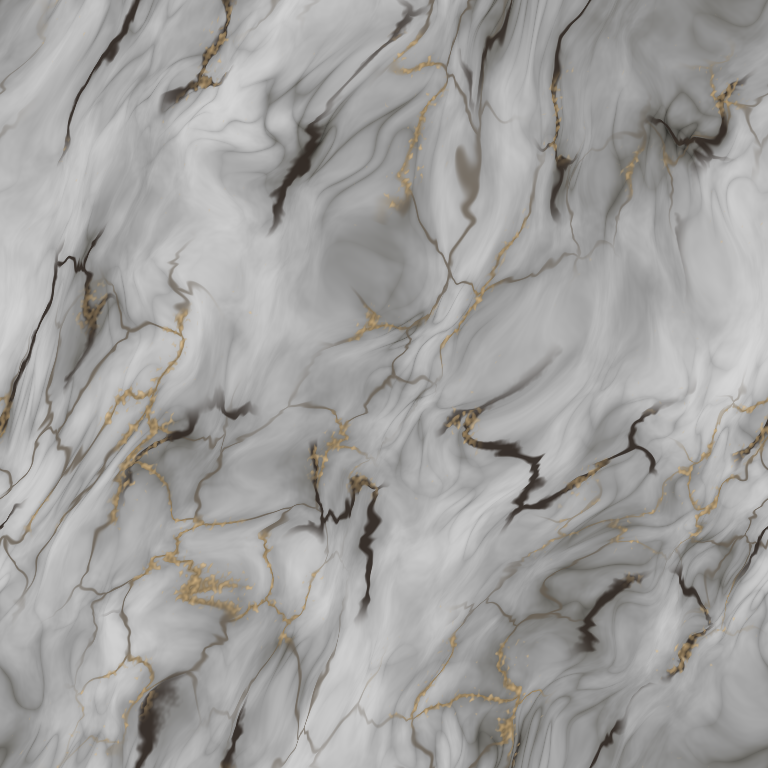
Reproduce this texture procedurally as a three.js fragment shader.

```glsl
// Seamless grey and white marble with steep flowing grain, dark cracks and gold veins.
varying vec2 vUv;

const float GRAIN_SCALE = 2.236; // length of the grain axes, sqrt(5)
const vec2 QUIET_CORNER = vec2(0.306, 0.6875); // keeps bold veins off the canvas edges
const vec3 CRACK_DARK = vec3(0.19, 0.16, 0.14);
const vec3 VEIN_BROWN = vec3(0.40, 0.36, 0.31);
const vec3 VEIN_GOLD = vec3(0.59, 0.50, 0.36);

// Whole-number rotation: x runs across the grain, y along it.
vec2 toGrain(vec2 uv) {
  return vec2(2.0 * uv.x - uv.y, uv.x + 2.0 * uv.y);
}

// Random pair per grain cell, wrapped so that it repeats once per canvas.
vec2 cellHash(vec2 cell, vec2 cells, float seed) {
  vec2 k = cell * cells.yx;
  vec2 id = vec2(2.0 * k.x + k.y, 2.0 * k.y - k.x);
  id = floor(mod(id + 0.5, 5.0 * cells.x * cells.y)) + seed * 17.3;
  vec3 p = fract(id.xyx * vec3(0.1031, 0.1030, 0.0973));
  p += dot(p, p.yzx + 33.33);
  return fract((p.xx + p.yz) * p.zy);
}

float cornerSlope(vec2 cell, vec2 offset, vec2 cells, float seed) {
  float angle = 6.2832 * cellHash(cell, cells, seed).x;
  return dot(vec2(cos(angle), sin(angle)), offset);
}

// Gradient noise on the rotated lattice.
float noise(vec2 uv, vec2 cells, float seed) {
  vec2 p = toGrain(uv) * cells;
  vec2 i = floor(p);
  vec2 f = p - i;
  vec2 w = f * f * f * (f * (f * 6.0 - 15.0) + 10.0);
  vec2 e = vec2(1.0, 0.0);
  float low = mix(cornerSlope(i, f, cells, seed), cornerSlope(i + e, f - e, cells, seed), w.x);
  float high = mix(cornerSlope(i + e.yx, f - e.yx, cells, seed),
                   cornerSlope(i + 1.0, f - 1.0, cells, seed), w.x);
  return mix(low, high, w.y);
}

float layeredNoise(vec2 uv, vec2 cells, float gain, float seed) {
  float sum = 0.0;
  float amount = 1.0;
  for (int i = 0; i < 5; i++) {
    sum += amount * noise(uv, cells, seed + float(i));
    cells *= 2.0;
    amount *= gain;
  }
  return sum;
}

vec2 bend(vec2 uv, vec2 cells, float amount, float seed) {
  return uv + amount * vec2(noise(uv, cells, seed), noise(uv, cells, seed + 7.0));
}

// Offset from a point, in cell units, to the scattered seed of one cell.
vec2 seedOffset(vec2 p, vec2 cell, vec2 cells, float seed) {
  return cell + 0.1 + 0.8 * cellHash(cell, cells, seed) - p;
}

// Cellular noise: distance to the nearest cell border, in canvas units.
float borderDistance(vec2 uv, vec2 cells, float seed) {
  vec2 p = toGrain(uv) * cells;
  vec2 base = floor(p);
  vec2 nearest = vec2(8.0);
  for (int y = -1; y <= 1; y++) for (int x = -1; x <= 1; x++) {
    vec2 o = seedOffset(p, base + vec2(float(x), float(y)), cells, seed);
    if (dot(o, o) < dot(nearest, nearest)) nearest = o;
  }
  float border = 1.0;
  for (int y = -2; y <= 2; y++) for (int x = -2; x <= 2; x++) {
    vec2 o = seedOffset(p, base + vec2(float(x), float(y)), cells, seed);
    float span = length((o - nearest) * cells) * GRAIN_SCALE;
    float gap = 0.5 * (dot(o, o) - dot(nearest, nearest));
    if (span > 0.01) border = min(border, gap / span);
  }
  return border;
}

// Thin soft-sided line where the noise crosses zero.
float filament(vec2 uv, vec2 cells, float width, float seed) {
  return exp(-abs(noise(uv, cells, seed)) / (width * cells.x * GRAIN_SCALE));
}

void main() {
  // Swirling flow, with slightly and strongly ragged versions
  vec2 uv = vUv + QUIET_CORNER;
  vec2 flow = bend(uv, vec2(2.0, 1.0), 0.14, 1.0);
  flow = bend(flow, vec2(5.0, 4.0), 0.035, 3.0);
  vec2 strand = bend(flow, vec2(17.0, 7.0), 0.012, 4.0);
  vec2 ragged = bend(flow, vec2(13.0, 9.0), 0.022, 5.0);
  ragged = bend(ragged, vec2(40.0, 30.0), 0.007, 6.0);

  // Clouded body, stretched streaks and grey filaments
  float tone = 0.71 + 0.25 * layeredNoise(strand, vec2(2.0, 1.0), 0.55, 20.0);
  tone += 0.10 * layeredNoise(strand, vec2(8.0, 3.0), 0.6, 30.0);
  float streaked = smoothstep(-0.3, 0.3, noise(uv, vec2(2.0, 2.0), 40.0));
  for (int i = 0; i < 3; i++) {
    float n = float(i);
    float broken = smoothstep(-0.2, 0.3, noise(flow, vec2(4.0, 3.0), 45.0 + n));
    float line = filament(strand, vec2(6.0 + 4.0 * n, 2.0 + n), 0.0036 - 0.0006 * n, 41.0 + n);
    tone -= 0.16 * streaked * broken * line;
  }

  // Rounded lobes and large cracks, each with a soft grey halo
  float lobes = borderDistance(ragged, vec2(6.0, 3.0), 50.0);
  float cracks = borderDistance(ragged, vec2(3.0, 1.0), 53.0);
  float lobed = smoothstep(-0.08, 0.25, noise(uv, vec2(2.0, 1.0), 60.0));
  float cracked = smoothstep(-0.04, 0.18, noise(flow, vec2(3.0, 2.0), 61.0));
  tone -= 0.14 * lobed * exp(-lobes / 0.012) + 0.15 * cracked * exp(-cracks / 0.022);
  tone = 0.85 - 0.05 * log(1.0 + exp((0.85 - tone) / 0.05));
  vec3 color = tone - vec3(0.0, 0.006, 0.024) * (1.0 - smoothstep(0.4, 0.6, tone));

  // Mineral veins: brown lobe edges, dark cracks, crumbled gold
  float grit = noise(uv, vec2(88.0, 60.0), 70.0) + 0.5 * noise(uv, vec2(40.0, 28.0), 73.0);
  float gilded = smoothstep(0.0, 0.2, noise(uv, vec2(4.0, 3.0), 71.0));
  float seam = lobed * (1.0 - smoothstep(0.0005, 0.0038, lobes));
  color = mix(color, mix(VEIN_BROWN, VEIN_GOLD, gilded), 0.75 * seam);
  float swell = 0.0055 + 0.010 * max(noise(flow, vec2(6.0, 5.0), 72.0) + 0.1 + 0.2 * grit, 0.0);
  float fissure = cracked * (1.0 - smoothstep(0.25 * swell, swell, cracks));
  color = mix(color, CRACK_DARK, 0.92 * fissure);
  float nearVein = max(cracked * exp(-cracks / 0.009), lobed * exp(-lobes / 0.006));
  float gold = gilded * smoothstep(0.4, 0.85, nearVein + 0.8 * grit);
  color = mix(color, VEIN_GOLD * (1.0 + 0.6 * grit), 0.7 * gold);

  gl_FragColor = vec4(color, 1.0);
}
```
